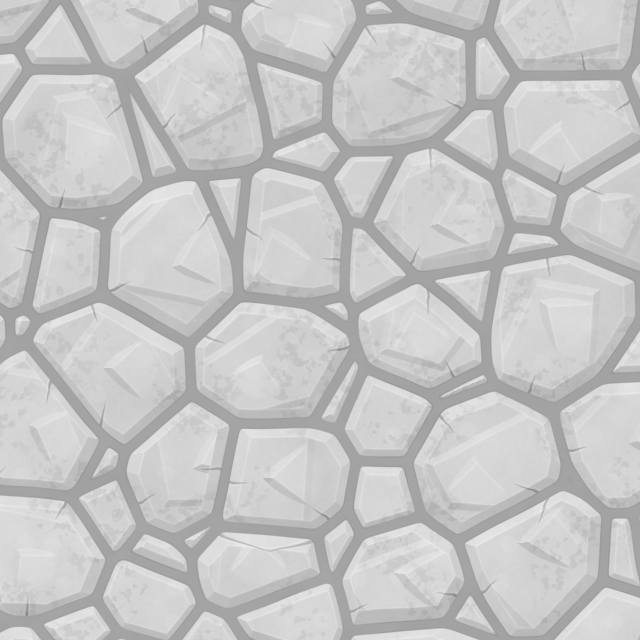
Write a Shadertoy shader that draws this texture.

```glsl
// Grey hand-painted flagstone wall: chipped, bevelled stones set in flat mortar.

const vec2 CELL_SIZE = vec2(0.24, 0.185);
const vec2 LIGHT_DIR = vec2(-0.24, 0.97);
const float GAP = 0.0082;
const float MORTAR_TONE = 0.64;
const float TOP_TONE = 0.826;
const float FACET_TONE = 0.80;

float hash1(vec2 p) {
    vec3 q = fract(vec3(p.xyx) * 0.1031);
    q += dot(q, q.yzx + 33.33);
    return fract((q.x + q.y) * q.z);
}

vec2 hash2(vec2 p) {
    return vec2(hash1(p), hash1(p + vec2(37.7, 91.3)));
}

float noise(vec2 p) {
    vec2 i = floor(p), f = fract(p);
    f = f * f * (3.0 - 2.0 * f);
    return mix(mix(hash1(i), hash1(i + vec2(1, 0)), f.x),
               mix(hash1(i + vec2(0, 1)), hash1(i + vec2(1, 1)), f.x), f.y);
}

float fbm(vec2 p) {
    return 0.55 * noise(p) + 0.3 * noise(p * 2.1 + 7.3) + 0.15 * noise(p * 4.3 + 3.1);
}

vec2 direction(float angle) { return vec2(cos(angle), sin(angle)); }

// Stone seed: position and power penalty. Kind 0 is large, 1 and 2 fill the joints.
vec3 stoneSeed(vec2 cell, int kind) {
    vec2 rnd = hash2(cell + float(kind) * 53.0);
    vec2 anchor = kind == 0 ? vec2(0.5) : kind == 1 ? vec2(0.0, 0.79) : vec2(0.5, 1.21);
    float jitter = kind == 0 ? 0.62 : 0.3;
    vec2 brick = vec2(0.5 * mod(cell.y, 2.0), 0.0);
    float pick = hash1(cell + float(kind) * 17.0 + 5.5);
    float penalty = kind == 0 ? 0.005 * pick : mix(0.007, 0.021, pick);
    return vec3((cell + anchor + brick + jitter * (rnd - 0.5)) * CELL_SIZE, penalty);
}

float power(vec2 p, vec3 seed) {
    vec2 r = p - seed.xy;
    return dot(r, r) + seed.z;
}

// Nearest seed, with its kind in w.
vec4 findStone(vec2 p) {
    vec2 base = floor(p / CELL_SIZE);
    vec4 best = vec4(0.0);
    float low = 1e5;
    for (int y = -2; y <= 2; y++)
    for (int x = -2; x <= 2; x++)
    for (int kind = 0; kind < 3; kind++) {
        vec3 seed = stoneSeed(base + vec2(x, y), kind);
        float w = power(p, seed);
        if (w < low) { low = w; best = vec4(seed, float(kind)); }
    }
    return best;
}

// x: rounded border distance, y: distance past the bevel ridge, zw: facet normal.
vec4 stoneBorder(vec2 p, vec4 stone, float bevelScale) {
    vec2 base = floor(p / CELL_SIZE);
    float own = power(p, stone.xyz), sum = 1e-30, lowest = 1e5;
    vec4 border = vec4(0.0);
    for (int y = -2; y <= 2; y++)
    for (int x = -2; x <= 2; x++)
    for (int kind = 0; kind < 3; kind++) {
        vec3 seed = stoneSeed(base + vec2(x, y), kind);
        vec2 apart = seed.xy - stone.xy;
        float span = length(apart);
        if (span < 1e-4) continue;
        float d = (power(p, seed) - own) / (2.0 * span);
        sum += exp(-d / 0.0022);
        float width = bevelScale * mix(0.009, 0.021, hash1(stone.xy * 57.0 + seed.xy * 91.0));
        float rise = (d - GAP) / width;
        if (rise < lowest) {
            lowest = rise;
            border.yzw = vec3((1.0 - rise) * width, apart / span);
        }
    }
    border.x = -0.0022 * log(sum);
    return border;
}

// Shades the band just outside a ridge at s = 0, and the worn light ridge itself.
float ridgeBand(float tone, float s, vec2 normal, float width, float strength, float px) {
    float band = smoothstep(-px, px, s) * (1.0 - smoothstep(width - 0.0015, width + 0.0015, s));
    float facet = FACET_TONE + 0.072 * dot(normal, LIGHT_DIR);
    float worn = exp(-s * s / 3.0e-6);
    return mix(tone, facet, band * strength) + 0.032 * worn * strength;
}

// Raised plate cut by three random lines.
float plateChips(float tone, vec2 q, vec2 id, float px) {
    float s = -1.0, turn = 6.283 * hash1(id + 2.0);
    vec2 normal = vec2(0, 1);
    for (int i = 0; i < 3; i++) {
        vec2 rnd = hash2(id + float(i) * 11.0);
        vec2 n = direction(turn + float(i) * 1.5 + rnd.x);
        float d = dot(q, n) - mix(0.045, 0.082, rnd.y);
        if (d > s) { s = d; normal = n; }
    }
    tone -= 0.022 * smoothstep(-px, px, s);
    return ridgeBand(tone, s, normal, 0.011, 0.85, px);
}

// Hooked notch: two ridges meet at a corner and taper away.
float hookNotch(float tone, vec2 q, vec2 id, float px) {
    vec2 rnd = hash2(id + 71.0);
    q -= (rnd - 0.5) * vec2(0.05, 0.035);
    float turn = 0.5 + 2.2 * rnd.x, reach = mix(0.045, 0.07, rnd.y);
    vec2 a = direction(turn), b = direction(turn + 1.35 + 0.5 * rnd.y);
    float da = dot(q, a) - 0.012, db = dot(q, b) - 0.012;
    float s = max(da, db), left = max(0.0, 1.0 - length(q) / reach);
    float fade = smoothstep(0.0, 0.25, left);
    tone += 0.018 * fade * (1.0 - smoothstep(-px, px, s));
    return ridgeBand(tone, s, da > db ? a : b, 0.002 + 0.017 * left, fade, px);
}

// Thin dark split running inward from the border.
float crack(float tone, vec2 q, float depth, float angle, float px) {
    vec2 u = direction(angle);
    float side = dot(q, vec2(-u.y, u.x)) + 0.0025 * (noise(vec2(depth * 160.0, angle)) - 0.5);
    float left = (1.0 - depth / 0.032) * step(0.0, dot(q, u));
    float cut = 1.0 - smoothstep(-px, px, abs(side) - 0.0022 * left);
    float lip = exp(-pow((side - 0.0035) / 0.0015, 2.0));
    return tone + step(0.0, left) * (0.035 * lip * left - 0.16 * cut * smoothstep(0.0, 0.2, left));
}

// Cloudy wash, clustered pits and pale round blots.
float surfaceGrain(vec2 p) {
    float wash = 0.055 * (fbm(p * 13.0) - 0.5);
    float pits = smoothstep(0.52, 0.68, fbm(p * 95.0)) * smoothstep(0.42, 0.68, noise(p * 15.0 + 9.0));
    vec2 cell = floor(p * 17.0), rnd = hash2(cell + 23.0);
    float r = length(fract(p * 17.0) - 0.3 - 0.4 * rnd);
    float blot = (1.0 - smoothstep(0.19, 0.27, r)) * step(0.65, hash1(cell + 4.0));
    return wash - 0.045 * pits + 0.013 * blot + 0.012 * (noise(p * 210.0) - 0.5);
}

void mainImage(out vec4 fragColor, in vec2 fragCoord) {
    float px = 0.9 / iResolution.y;
    vec2 p = fragCoord / iResolution.y;
    vec2 bent = p + 0.0028 * (vec2(noise(p * 17.0), noise(p * 17.0 + 40.0)) - 0.5);
    vec4 stone = findStone(bent);
    bool large = stone.w < 0.5;
    vec4 border = stoneBorder(bent, stone, large ? 1.0 : 0.65);
    vec2 q = bent - stone.xy, id = floor(stone.xy * 997.0);

    // Stone top
    float tone = TOP_TONE + 0.022 * (hash1(id) - 0.5) + 0.1 * dot(q, LIGHT_DIR);
    if (large) {
        tone = plateChips(tone, q, id, px);
        tone = hookNotch(tone, q, id, px);
    }

    // Outer bevel and wear
    tone = ridgeBand(tone, border.y, border.zw, 1.0, 1.0, px);
    tone += surfaceGrain(p);
    if (large) {
        float angle = 6.283 * hash1(id + 8.0);
        tone = crack(tone, q, border.x - GAP, angle, px);
        tone = crack(tone, q, border.x - GAP, angle + 2.6, px);
    }

    // Mortar with a broken contact shadow
    float shade = smoothstep(0.0035, 0.0, GAP - border.x) * noise(p * 23.0 + 60.0);
    float mortar = MORTAR_TONE + 0.03 * (fbm(p * 20.0) - 0.5) - 0.06 * shade;
    tone = mix(mortar, tone, smoothstep(-px, px, border.x - GAP));
    fragColor = vec4(vec3(clamp(tone, 0.0, 0.93)), 1.0);
}
```
